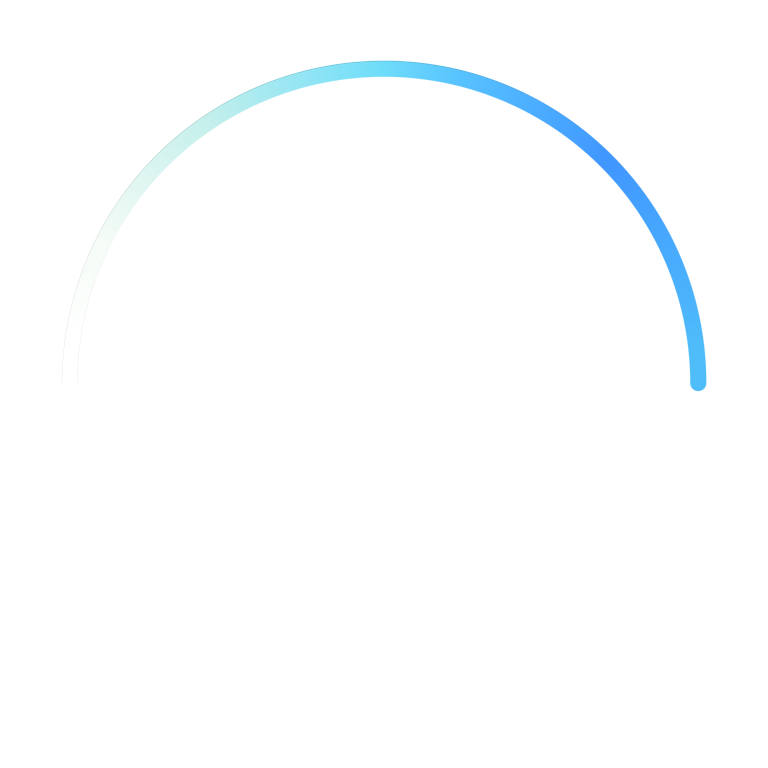
Give the GLSL for this background, as a three.js fragment shader.

```glsl
// A slim half ring on white, fading from clear at the left to blue at the right.
// The band is a radial distance, tinted by angle along the arc, with a round
// cap on its right end and a fine grey shade along its rims.

#define CENTER vec2(0.5, 0.5013)
#define RADIUS 0.4092
#define HALF_WIDTH 0.0105
#define EDGE_SOFT 0.0010
#define RIM_WIDTH 0.0017
#define OUTER_SHADE 0.19
#define INNER_SHADE 0.07

varying vec2 vUv;

const float PI = 3.14159265;

// Moves from one colour to the next between two places on the arc.
vec3 blendStop(vec3 base, vec3 next, float from, float to, float t) {
  return mix(base, next, clamp((t - from) / (to - from), 0.0, 1.0));
}

// Tint along the arc: t is 0 at the left end and 1 at the right.
vec3 arcColor(float t) {
  vec3 white = vec3(1.0);
  vec3 paleMint = vec3(0.96, 0.985, 0.965);
  vec3 mint = vec3(0.77, 0.94, 0.925);
  vec3 aqua = vec3(0.43, 0.865, 0.98);
  vec3 sky = vec3(0.34, 0.76, 1.0);
  vec3 azure = vec3(0.25, 0.59, 1.0);
  vec3 endBlue = vec3(0.31, 0.74, 0.98);

  vec3 color = blendStop(white, paleMint, 0.04, 0.15, t);
  color = blendStop(color, mint, 0.15, 0.31, t);
  color = blendStop(color, aqua, 0.31, 0.50, t);
  color = blendStop(color, sky, 0.50, 0.58, t);
  color = blendStop(color, azure, 0.58, 0.75, t);
  return blendStop(color, endBlue, 0.75, 0.97, t);
}

// Soft coverage of a shape from its signed distance.
float coverage(float dist) {
  return 1.0 - smoothstep(-EDGE_SOFT, EDGE_SOFT, dist);
}

void main() {
  vec2 p = vUv - CENTER;
  float offset = length(p) - RADIUS;
  float t = 1.0 - atan(max(p.y, 0.0), p.x) / PI;

  // Half ring, cut flat at the left, joined with the round cap at the right.
  float ring = max(abs(offset) - HALF_WIDTH, -p.y);
  float cap = length(p - vec2(RADIUS, 0.0)) - HALF_WIDTH;
  float ringMask = coverage(ring);
  float mask = max(ringMask, coverage(cap));

  // Thin shading inside the rims, fading out along the arc.
  float outerRim = 1.0 - smoothstep(0.0, RIM_WIDTH, HALF_WIDTH - offset);
  float innerRim = 1.0 - smoothstep(0.0, RIM_WIDTH, HALF_WIDTH + offset);
  float outerFade = mix(0.5, 1.0, smoothstep(0.0, 0.4, t))
                  * (1.0 - smoothstep(0.5, 0.85, t));
  float innerFade = 1.0 - smoothstep(0.05, 0.25, t);
  float shade = OUTER_SHADE * outerRim * outerFade
              + INNER_SHADE * innerRim * innerFade;

  // Below the diameter only the cap remains, in the end colour.
  vec3 band = arcColor(p.x > 0.0 && p.y < 0.0 ? 1.0 : t);
  band *= 1.0 - shade * ringMask;

  gl_FragColor = vec4(mix(vec3(1.0), band, mask), 1.0);
}
```
